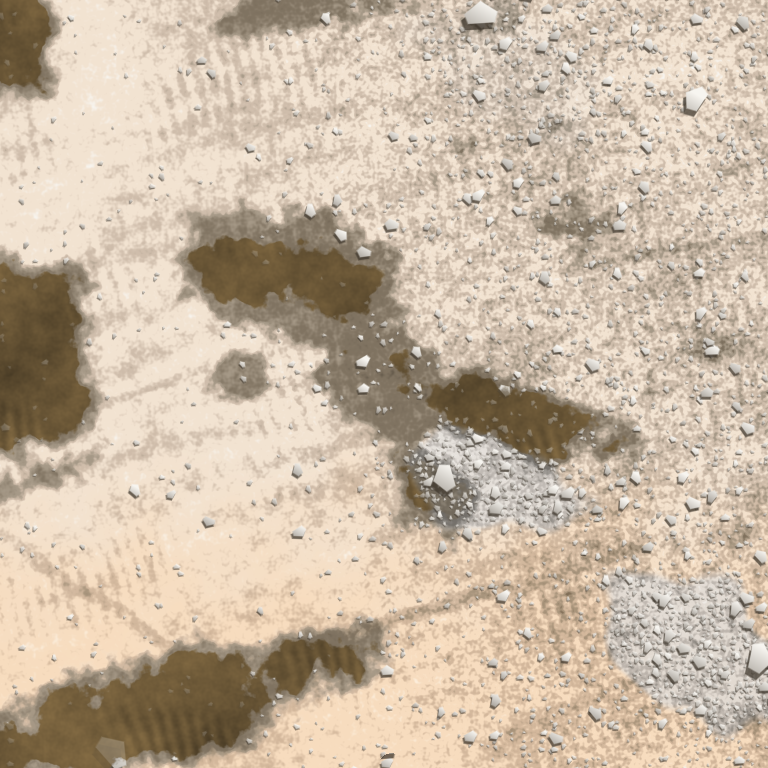
Give the GLSL for this texture, as a three.js fragment shader.

```glsl
// Aerial view of rutted sandy ground with muddy puddles, damp patches and pale gravel.
varying vec2 vUv;

const vec3 CREAM = vec3(.95, .89, .82);
const vec3 SAND = vec3(.81, .74, .67);
const vec3 TAUPE = vec3(.65, .60, .53);
const vec3 DAMP = vec3(.50, .45, .38);
const vec3 WATER = vec3(.43, .35, .22);
const vec3 SHADOW = vec3(.25, .22, .18);
const vec3 CHALK = vec3(.97, .96, .94);
const vec3 GREY = vec3(.68, .66, .63);

vec2 hash22(vec2 p) {
  vec3 h = fract(p.xyx * vec3(.1031, .1030, .0973));
  h += dot(h, h.yzx + 33.33);
  return fract((h.xx + h.yz) * h.zy);
}

vec2 heading(float angle) { return vec2(cos(angle), sin(angle)); }

// Coordinates of v along an axis tilted by angle
vec2 tilt(vec2 v, float angle) {
  vec2 d = heading(angle);
  return vec2(dot(v, d), dot(v, vec2(-d.y, d.x)));
}

float corner(vec2 cell, vec2 f, vec2 offset) {
  return dot(heading(6.2832 * hash22(cell + offset).x), f - offset);
}

// Gradient noise
float noise(vec2 p) {
  vec2 i = floor(p), f = p - i, e = vec2(1, 0);
  vec2 u = f * f * f * (f * (f * 6. - 15.) + 10.);
  return mix(mix(corner(i, f, e.yy), corner(i, f, e.xy), u.x),
             mix(corner(i, f, e.yx), corner(i, f, e.xx), u.x), u.y);
}

float fbm(vec2 p) {
  float sum = 0., gain = .5;
  for (int i = 0; i < 4; i++) {
    sum += gain * noise(p);
    p = tilt(p, .6) * 2.03 + 17.;
    gain *= .5;
  }
  return sum;
}

// Depth inside a tilted ellipse (centre, radii), negative outside
float pool(vec2 p, vec4 e, float angle) {
  return (1. - length(tilt(p - e.xy, angle) / e.zw)) * min(e.z, e.w);
}

// Soft groove between two ends
float rut(vec2 p, vec4 ends, float width) {
  vec2 along = ends.zw - ends.xy, d = p - ends.xy;
  float t = clamp(dot(d, along) / dot(along, along), 0., 1.);
  return 1. - smoothstep(.2 * width, width, length(d - along * t));
}

float gravelAmount(vec2 p) {
  float wobble = noise(p * 13.);
  float heap = max(pool(p, vec4(.63, .37, .12, .065), -.2), pool(p, vec4(.91, .16, .15, .09), -.75));
  float spill = pool(p, vec4(.67, .91, .16, .1), -.5);
  float grit = .04 + .24 * smoothstep(.3, .85, p.x + .25 * wobble);
  grit = max(grit, .45 * smoothstep(-.05, .05, spill + .06 * wobble));
  return max(grit, smoothstep(-.02, .03, heap + .05 * wobble));
}

// Reach of an angular stone with five uneven sides
float chip(vec2 d, float turn) {
  float reach = 0.;
  for (float k = 0.; k < 5.; k++)
    reach = max(reach, dot(d, heading(turn + 1.2566 * k)) * (1.1 + .3 * sin(turn * 7. + k * 2.3)));
  return reach;
}

vec3 addStones(vec3 color, vec2 p, float cells, float abundance, float strength) {
  float soft = .0015 * cells;
  for (int n = 0; n < 9; n++) {
    vec2 id = floor(p * cells) + vec2(n - n / 3 * 3, n / 3) - 1.;
    vec2 place = hash22(id + cells), kind = hash22(id + cells + 37.);
    vec2 centre = id + .2 + .6 * place, d = p * cells - centre;
    if (kind.x > abundance * gravelAmount(centre / cells)) continue;
    float radius = mix(.18, .48, kind.y * kind.y), turn = 6.2832 * place.x;
    float shade = chip(d + vec2(.25, .5) * radius, turn) - radius;
    float body = chip(d, turn) - radius;
    float light = .35 + dot(d, vec2(.2, .34)) / radius + .5 * place.y;
    color = mix(color, SHADOW, .75 * strength * smoothstep(soft, -soft, shade));
    color = mix(color, mix(GREY, CHALK, clamp(light, 0., 1.)), strength * smoothstep(soft, -soft, body));
  }
  return color;
}

vec3 earth(float tone) {
  vec3 c = mix(SHADOW, DAMP, smoothstep(0., .3, tone));
  c = mix(c, TAUPE, smoothstep(.3, .5, tone));
  c = mix(c, SAND, smoothstep(.5, .7, tone));
  c = mix(c, CREAM, smoothstep(.7, .92, tone));
  return mix(c, CHALK, smoothstep(1., 1.25, tone));
}

void main() {
  vec2 p = vUv, bent = p + .012 * vec2(noise(p * 9.), noise(p * 9. + 40.));
  float broad = fbm(p * 5.), rough = fbm(p * 38. + 9.), grain = noise(p * 95.) + noise(p * 210.);
  float east = smoothstep(.25, .75, p.x + .3 * (p.y - .5) + .4 * broad), gravel = gravelAmount(p);
  // Puddles inside wider damp soil
  float edge = .09 * fbm(p * 10. + 5.) + .03 * rough;
  float pools = pool(p, vec4(.02, .54, .095, .125), 0.);
  pools = max(pools, pool(p, vec4(.36, .645, .12, .045), -.1));
  pools = max(pools, pool(p, vec4(.64, .465, .115, .037), -.35));
  pools = max(pools, pool(p, vec4(.15, .06, .26, .055), .27));
  pools = max(pools, pool(p, vec4(0, .96, .06, .075), .3));
  pools = max(pools, pool(p, vec4(.55, .355, .03, .055), .2));
  float damp = max(pools + .012, pool(p, vec4(.38, .64, .15, .085), -.25));
  damp = max(damp, pool(p, vec4(.53, .49, .11, .065), -.3));
  damp = max(damp, pool(p, vec4(.4, .99, .09, .05), 0.));
  damp = max(damp, pool(p, vec4(.305, .51, .045, .03), .1));
  damp = max(damp, pool(p, vec4(.05, .375, .065, .028), .2));
  damp = max(damp, pool(p, vec4(.755, .705, .04, .026), .3));
  float water = smoothstep(-.002, .005, pools + edge), wet = smoothstep(-.012, .008, damp + edge);
  // Tyre treads and ruts
  vec2 track = tilt(bent, .24);
  float lane = smoothstep(.12, .25, abs(fract(track.y * 5.) - .5)) * smoothstep(-.1, .25, noise(p * 6. + 21.));
  float ribs = lane * sin(track.x * 340. + 5. * noise(p * 5.));
  float ruts = rut(bent, vec4(.4, .16, .83, .28), .016);
  ruts = max(ruts, rut(bent, vec4(.73, .65, 1, .69), .011));
  ruts = max(ruts, rut(bent, vec4(.05, .45, .27, .52), .01));
  ruts = max(ruts, rut(bent, vec4(0, .3, .22, .16), .014));
  // Dry ground, darkened where wet
  float tone = .9 - .13 * east + .35 * (broad + rough) + .18 * noise(track * vec2(5, 38));
  tone += mix(.13, .3, east) * grain + .08 * ribs - .26 * ruts * (.7 + 2. * rough);
  tone -= .25 * east * smoothstep(.08, .3, fbm(p * 7. + 60.));
  vec3 color = earth(mix(tone, .45 * tone - .02, wet));
  color *= mix(vec3(1), vec3(1.02, .97, .91), smoothstep(.45, .15, p.y + .3 * broad) * (1. - wet));
  color = mix(color, vec3(dot(color, vec3(.33))), .7 * smoothstep(.3, .8, gravel));
  vec3 mud = WATER * (.97 + .5 * broad + .25 * rough + .09 * ribs + .05 * grain);
  color = mix(color, mud, water * (1. - .7 * smoothstep(.4, .9, gravel)));
  // Grit, pebbles and boulders
  float strength = 1. - .8 * water * (1. - gravel);
  color = addStones(color, p, 125., .75, strength * .85);
  color = addStones(color, p, 60., .45, strength);
  color = addStones(color, p, 25., .22 * smoothstep(.1, .7, gravel), strength);
  gl_FragColor = vec4(color, 1);
}
```
